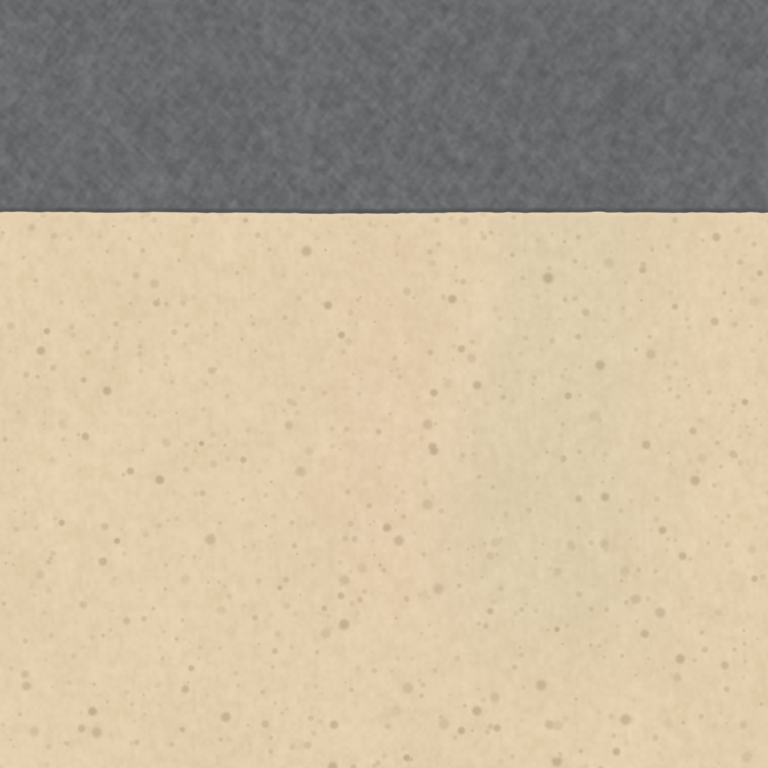
Give the GLSL for this texture, as a WebGL 2 fragment shader.

```glsl
#version 300 es
precision highp float;
// A slate band above a sheet of warm, speckled sand paper with a ragged seam.

uniform vec2 u_resolution;
out vec4 fragColor;

const vec3 SAND = vec3(0.889, 0.808, 0.677);
const vec3 SAND_COOL = vec3(0.862, 0.801, 0.675);
const vec3 SAND_ROSY = vec3(0.882, 0.792, 0.675);
const vec3 SLATE = vec3(0.412, 0.419, 0.424);
const vec3 SEAM_DARK = vec3(0.300, 0.290, 0.295);
const vec3 SEAM_LIGHT = vec3(0.915, 0.835, 0.715);
const vec3 FLECK = vec3(0.66, 0.58, 0.47);

const float SEAM_Y = 0.7235;
const float SEAM_ROUGHNESS = 0.0022;
const float SEAM_WIDTH = 0.0055;
const float SAND_GRAIN = 0.050;
const float SLATE_GRAIN = 0.085;
const float MOTTLE = 0.010;

float hash(vec2 p) {
    vec3 q = fract(vec3(p.xyx) * 0.1031);
    q += dot(q, q.yzx + 33.33);
    return fract((q.x + q.y) * q.z);
}

float noise(vec2 p) {
    vec2 i = floor(p), f = fract(p);
    f = f * f * (3.0 - 2.0 * f);
    return mix(mix(hash(i), hash(i + vec2(1, 0)), f.x),
               mix(hash(i + vec2(0, 1)), hash(i + vec2(1, 1)), f.x), f.y);
}

// Broad stains from layered, warped sines, about -1 to 1.
float stains(vec2 p) {
    float sum = 0.0, weight = 0.5;
    for (int i = 0; i < 4; i++) {
        sum += weight * sin(p.x + 1.7 * sin(p.y * 0.6)) * cos(p.y + 1.3 * sin(p.x * 0.7));
        p = mat2(1.4, 1.1, -1.1, 1.4) * p + 2.3;
        weight *= 0.65;
    }
    return sum;
}

// Fine pulp grain: three sizes, centred on zero.
float grain(vec2 p) {
    return 0.45 * noise(p * 95.0) + 0.40 * noise(p * 190.0 + 17.0)
         + 0.15 * noise(p * 340.0 + 41.0) - 0.5;
}

// Short fibres lying along a given angle, centred on zero.
float fibres(vec2 p, float angle) {
    float c = cos(angle), s = sin(angle);
    return noise(mat2(c, s, -s, c) * p * vec2(65.0, 190.0) + 200.0) - 0.5;
}

// Sparse round flecks: one jittered dot in a share of the cells.
float flecks(vec2 p, float cells, float share) {
    p *= cells;
    vec2 home = floor(p);
    float cover = 0.0;
    for (int y = -1; y <= 1; y++)
    for (int x = -1; x <= 1; x++) {
        vec2 cell = home + vec2(x, y);
        vec2 centre = cell + vec2(hash(cell + 31.7), hash(cell + 73.1));
        float present = step(hash(cell + 113.0), share);
        float radius = mix(0.18, 0.38, hash(cell + 157.0));
        float dot1 = 1.0 - smoothstep(0.3 * radius, radius, length(p - centre));
        cover = max(cover, present * dot1 * mix(0.3, 1.0, hash(cell + 211.0)));
    }
    return cover;
}

vec3 sandPaper(vec2 uv) {
    // Cool wash right of centre and a rosy one along the middle.
    float edge = 0.60 + 0.09 * (uv.y - 0.4) + 0.02 * sin(uv.y * 13.0);
    float cool = smoothstep(edge - 0.06, edge + 0.05, uv.x) * smoothstep(0.98, 0.74, uv.x);
    cool *= smoothstep(0.05, 0.25, uv.y);
    vec2 rosyOffset = (uv - vec2(0.50, 0.42)) * vec2(9.0, 3.2);
    float rosy = exp(-dot(rosyOffset, rosyOffset));
    vec3 colour = mix(mix(SAND, SAND_COOL, 0.8 * cool), SAND_ROSY, 0.6 * rosy);
    // Faint vertical streak, mottling and grain.
    float streak = exp(-pow((uv.x - edge + 0.01) / 0.02, 2.0)) * smoothstep(0.2, 0.4, uv.y);
    colour += 0.012 * streak + MOTTLE * stains(uv * vec2(17.0, 14.0));
    float pulp = grain(uv) + 0.35 * fibres(uv, 1.5);
    colour += SAND_GRAIN * pulp * vec3(0.85, 1.0, 1.15);
    float specks = max(0.55 * flecks(uv, 36.0, 0.17), 0.32 * flecks(uv + 5.0, 62.0, 0.22));
    colour = mix(colour, FLECK, specks);
    return mix(colour, SEAM_LIGHT, 0.35 * flecks(uv + 9.0, 55.0, 0.16));
}

vec3 slatePaper(vec2 uv) {
    float pulp = grain(uv + 3.0) + 0.45 * fibres(uv, 0.8) + 0.45 * fibres(uv + 7.0, 2.2);
    float wash = 0.010 * stains(uv * 15.0 + 4.0);
    return SLATE + wash + SLATE_GRAIN * pulp;
}

void main() {
    vec2 uv = gl_FragCoord.xy / u_resolution;
    float pixel = 1.0 / u_resolution.y;

    // Ragged seam, sagging slightly near the middle.
    float sag = 0.002 * exp(-pow((uv.x - 0.44) / 0.12, 2.0));
    float rough = 0.6 * noise(vec2(uv.x * 45.0, 2.0)) + 0.4 * noise(vec2(uv.x * 130.0, 8.0)) - 0.5;
    float height = uv.y - (SEAM_Y - sag + SEAM_ROUGHNESS * rough);

    // Shadow above the seam and a pale lip below it.
    float shadow = smoothstep(SEAM_WIDTH * 1.5, SEAM_WIDTH * 0.3, height);
    float lip = smoothstep(-SEAM_WIDTH * 1.4, 0.0, height);
    shadow *= 0.65 + 0.35 * noise(vec2(uv.x * 60.0, 5.0));
    vec3 slate = mix(slatePaper(uv), SEAM_DARK, 0.8 * shadow);
    vec3 sand = mix(sandPaper(uv), SEAM_LIGHT, 0.6 * lip);

    float cover = smoothstep(-pixel, pixel, height);
    fragColor = vec4(mix(sand, slate, cover), 1.0);
}
```
